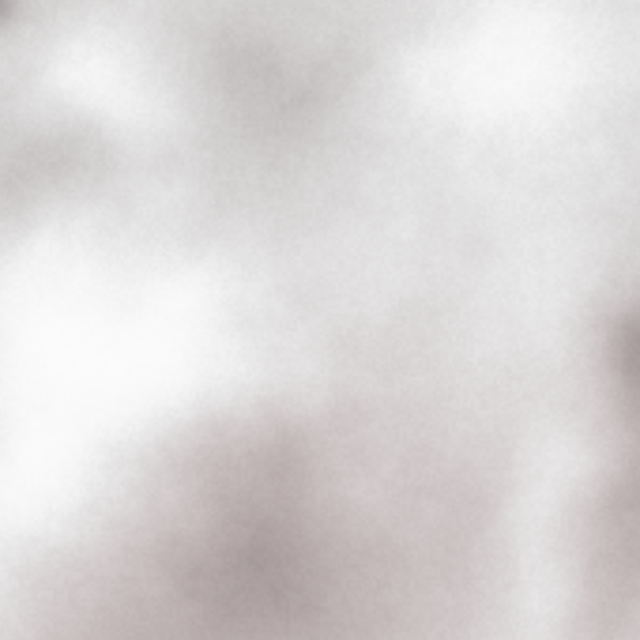
Write a Shadertoy shader that draws this texture.

```glsl
// Soft, pale grey and mauve mist with bright billows and dim hollows.

vec3 hash3(vec2 cell) {
    vec3 q = fract(cell.xyx * vec3(0.1031, 0.1030, 0.0973));
    q += dot(q, q.yxz + 33.33);
    return fract((q.xxy + q.yxx) * q.zyx);
}

// Smooth cellular noise: random tones blended by distance to scattered points.
float cellMist(vec2 p) {
    vec2 cell = floor(p);
    float toneSum = 0.01, weightSum = 0.02;
    for (int y = -1; y <= 1; y++) {
        for (int x = -1; x <= 1; x++) {
            vec2 neighbour = cell + vec2(x, y);
            vec3 rnd = hash3(neighbour + 57.0);
            vec2 offset = neighbour + 0.2 + 0.6 * rnd.xy - p;
            float weight = max(0.0, 1.0 - dot(offset, offset));
            weight *= weight * weight;
            toneSum += weight * rnd.z;
            weightSum += weight;
        }
    }
    return toneSum / weightSum - 0.5;
}

// Layered cellular noise, turned and refined at each octave.
float wisps(vec2 p) {
    float sum = 0.0, amplitude = 0.5;
    for (int i = 0; i < 5; i++) {
        sum += amplitude * cellMist(p);
        p = mat2(1.6, 1.2, -1.2, 1.6) * p + 7.3;
        amplitude *= 0.5;
    }
    return sum;
}

// Soft elliptical mass of light or shade.
float puff(vec2 p, vec2 centre, vec2 radius) {
    vec2 d = (p - centre) / radius;
    return exp(-dot(d, d));
}

void mainImage(out vec4 fragColor, in vec2 fragCoord) {
    vec2 uv = fragCoord / iResolution.xy;

    // Drifting distortion that frays the outlines of the masses
    vec2 p = uv + 0.12 * vec2(wisps(uv * 4.0 + 3.0), wisps(uv * 4.0 + 19.0));
    p += 0.010 * sin(uv.yx * vec2(13.0, 11.0) + 2.0 * sin(uv * 7.0));

    // Bright billows
    float tone = 0.838;
    tone += 0.18 * puff(p, vec2(0.09, 0.45), vec2(0.15, 0.18));
    tone += 0.16 * puff(p, vec2(0.30, 0.44), vec2(0.14, 0.16));
    tone += 0.10 * puff(p, vec2(0.01, 0.20), vec2(0.11, 0.16));
    tone += 0.11 * puff(p, vec2(0.18, 0.88), vec2(0.13, 0.13));
    tone += 0.12 * puff(p, vec2(0.82, 0.91), vec2(0.22, 0.13));
    tone += 0.06 * puff(p, vec2(0.81, 0.56), vec2(0.18, 0.27));
    tone += 0.07 * puff(p, vec2(0.84, 0.15), vec2(0.09, 0.17));

    // Dim hollows
    tone -= 0.08 * puff(p, vec2(0.43, 0.88), vec2(0.12, 0.12));
    tone -= 0.10 * puff(p, vec2(0.08, 0.73), vec2(0.12, 0.08));
    tone -= 0.24 * puff(p, vec2(0.00, 1.00), vec2(0.06, 0.07));
    tone -= 0.14 * puff(p, vec2(0.39, 0.20), vec2(0.13, 0.16));
    tone -= 0.10 * puff(p, vec2(0.63, 0.15), vec2(0.22, 0.16));
    tone -= 0.12 * puff(p, vec2(0.32, 0.01), vec2(0.25, 0.14));
    tone -= 0.18 * puff(p, vec2(1.00, 0.44), vec2(0.09, 0.11));
    tone -= 0.14 * puff(p, vec2(1.00, 0.18), vec2(0.09, 0.22));

    // Uneven vapour and a barely visible paper grain
    tone += 0.11 * wisps(uv * 6.0 + 31.0);
    tone += 0.022 * cellMist(uv * 170.0) + 0.012 * cellMist(uv * 75.0);

    // Soft highlight shoulder, then mauve shade fading to neutral light
    tone = min(tone, 0.93) + 0.065 * (1.0 - exp(-max(tone - 0.93, 0.0) / 0.065));
    float shade = smoothstep(0.96, 0.68, tone);
    float mauve = shade * mix(0.042, 0.014, smoothstep(0.3, 0.85, uv.y));
    vec3 colour = tone + mauve * vec3(0.75, -0.25, -0.2);
    colour += shade * vec3(0.004, 0.0, -0.006 * smoothstep(0.55, 1.0, uv.y));

    fragColor = vec4(clamp(colour, 0.0, 1.0), 1.0);
}
```
